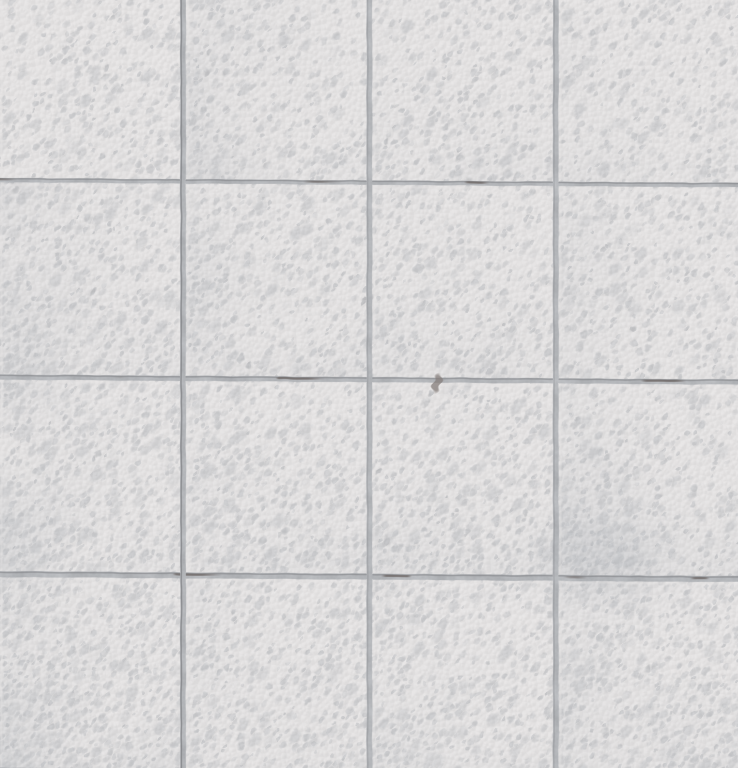
A Shadertoy shader for this texture:

```glsl
// Pale concrete paving: four by four nearly square slabs with narrow grey joints.
// Cellular spots make the pitted, mottled face; layered sines vary the damp
// stains, the joint edges and the dark gaps along the horizontal joints.

const vec2 CANVAS = vec2(0.961, 1.0);
const vec2 PITCH = vec2(0.2525, 0.2565);
const vec2 ORIGIN = vec2(-0.0045, -0.004);
const float ROW_SLOPE = 0.0065;

const vec3 SLAB = vec3(0.902, 0.894, 0.893);
const vec3 PIT = vec3(0.735, 0.742, 0.755);
const vec3 DAMP = vec3(0.69, 0.705, 0.725);
const vec3 MORTAR = vec3(0.69, 0.70, 0.715);
const vec3 SEAM = vec3(0.50, 0.505, 0.52);
const vec3 GAP = vec3(0.40, 0.37, 0.36);

vec2 hash2(vec2 p) {
    vec3 q = fract(p.xyx * vec3(0.1031, 0.1030, 0.0973));
    q += dot(q, q.yzx + 33.33);
    return fract((q.xx + q.yz) * q.zy);
}

// Smooth wandering value, about -1 to 1
float waves(vec2 p) {
    float a = sin(p.x + 1.7 * sin(p.y * 0.8 + 0.6));
    float b = sin(p.y * 1.3 - p.x * 0.7 + 1.5 * sin(p.x * 1.1));
    float c = sin(p.x * 2.3 + p.y * 1.9 + 2.0 * a);
    return 0.4 * (a + b) + 0.2 * c;
}

// Coverage of random slanted spots, one candidate per cell
float spots(vec2 p, float cells, float density, float seed) {
    vec2 q = p * cells;
    vec2 id = floor(q), f = fract(q);
    float cover = 0.0;
    for (int j = -1; j <= 1; j++) {
        for (int i = -1; i <= 1; i++) {
            vec2 o = vec2(i, j);
            vec2 place = hash2(id + o + seed);
            vec2 kind = hash2(id + o + seed + 71.3);
            vec2 d = o + place - f;
            d = vec2(d.x - 0.4 * d.y, d.y * 0.85);
            float radius = mix(0.3, 0.68, kind.x);
            float spot = 1.0 - smoothstep(radius * 0.4, radius, length(d));
            spot *= smoothstep(0.0, 0.15, density - kind.y);
            cover = max(cover, spot * mix(0.5, 1.0, place.x));
        }
    }
    return cover;
}

// Distance to the nearest random grain centre
float grain(vec2 p, float cells) {
    vec2 q = p * cells;
    vec2 id = floor(q), f = fract(q);
    float nearest = 2.0;
    for (int j = -1; j <= 1; j++) {
        for (int i = -1; i <= 1; i++) {
            vec2 o = vec2(i, j);
            nearest = min(nearest, length(o + hash2(id + o + 200.0) - f));
        }
    }
    return nearest;
}

// Soft-edged band around zero
float band(float d, float halfWidth, float soft) {
    return 1.0 - smoothstep(halfWidth - soft, halfWidth + soft, abs(d));
}

// Damp shading gathered at the lower left of a slab; varies per slab
float slabStain(vec2 local, vec2 id, vec2 p) {
    vec2 h = hash2(id + 17.0);
    float side = exp(-local.x * 3.2) * h.x;
    float foot = exp(-local.y * 4.0) * h.y;
    float cloud = 0.65 + 0.5 * waves(p * 24.0 + id * 3.0);
    return clamp((0.65 * side + 0.4 * foot) * cloud, 0.0, 1.0);
}

// Mottled slab face with pits, relief, stains and a few dark chips
vec3 slabColour(vec2 p, vec2 uv, float stain) {
    vec2 warped = p + 0.0016 * vec2(waves(p * 310.0), waves(p.yx * 290.0 + 4.0));
    float density = 0.60 - 0.22 * uv.y - 0.07 * uv.x + 0.45 * stain
                  + 0.08 * waves(p * 13.0);
    float pits = spots(warped, 105.0, density + 0.08, 5.0);
    float blots = spots(warped, 62.0, density * 0.62, 43.0);
    float relief = grain(p, 150.0) - grain(p + vec2(0.0016, -0.0016), 150.0);
    vec3 c = mix(SLAB, PIT, 0.06 + 0.60 * max(pits, 0.85 * blots));
    c = mix(c, DAMP, 0.42 * stain);
    c += 0.055 * relief + 0.008 * waves(p * 420.0);
    return mix(c, SEAM, 0.7 * spots(warped, 48.0, 0.06, 91.0) * pits);
}

void mainImage(out vec4 fragColor, in vec2 fragCoord) {
    vec2 uv = fragCoord / iResolution.xy;
    vec2 p = uv * CANVAS;
    float soft = max(0.8 / iResolution.y, 0.0009);

    // Slab grid, its rows falling slightly to the right
    vec2 g = (uv - ORIGIN + vec2(0.0, ROW_SLOPE * uv.x)) / PITCH;
    vec2 id = floor(g), local = fract(g);
    vec2 d = (fract(g + 0.5) - 0.5) * PITCH * CANVAS;
    vec2 lineId = floor(g + 0.5);
    d += 0.0005 * vec2(waves(p.yx * 75.0), waves(p * 75.0 + 9.0));

    // Slab face, with one heavier patch at a lower right corner
    vec2 patchOffset = (uv - vec2(0.815, 0.275)) / vec2(0.075, 0.05);
    float stain = slabStain(local, id, p) + 0.8 * exp(-dot(patchOffset, patchOffset));
    vec3 colour = slabColour(p, uv, min(stain, 1.0));

    // Joints: pale worn lip, mortar, then a dark seam along one side
    vec2 halfWidth = vec2(0.0037, mix(0.0044, 0.0024, uv.y));
    float lip = max(band(d.x - 0.006, 0.0015, 0.0015), band(d.y + 0.006, 0.0015, 0.0015));
    colour = mix(colour, SLAB, 0.4 * lip);
    float upright = band(d.x, halfWidth.x, soft);
    float level = band(d.y, halfWidth.y, soft);
    vec3 mortar = MORTAR + 0.035 * waves(p * 95.0) + 0.03 * (grain(p, 190.0) - 0.45);
    colour = mix(colour, mortar, 0.92 * max(upright, level));
    float sideSeam = band(d.x + 0.0022, 0.0009, soft) * mix(0.75, 0.3, step(1.5, lineId.x));
    float topSeam = band(d.y - halfWidth.y * 0.6, 0.0009, soft) * 0.55;
    colour = mix(colour, SEAM, max(sideSeam, topSeam * (1.0 - upright)));

    // Open dark gaps along the level joints
    float run = waves(vec2(uv.x * 27.0 + lineId.y * 5.3, lineId.y * 2.1));
    float gap = smoothstep(0.45, 0.7, run) * band(d.y - 0.001, 0.0014, soft);
    colour = mix(colour, GAP, 0.7 * gap * (1.0 - upright));

    // A scrap of debris lying on the middle joint
    vec2 scrap = p - vec2(0.569, 0.501);
    scrap.x -= 0.25 * scrap.y + 0.002 * sin(scrap.y * 420.0);
    float debris = band(length(scrap * vec2(2.3, 1.0)), 0.012, 0.003);
    colour = mix(colour, GAP + 0.12, 0.75 * debris);

    fragColor = vec4(clamp(colour, 0.0, 1.0), 1.0);
}
```
